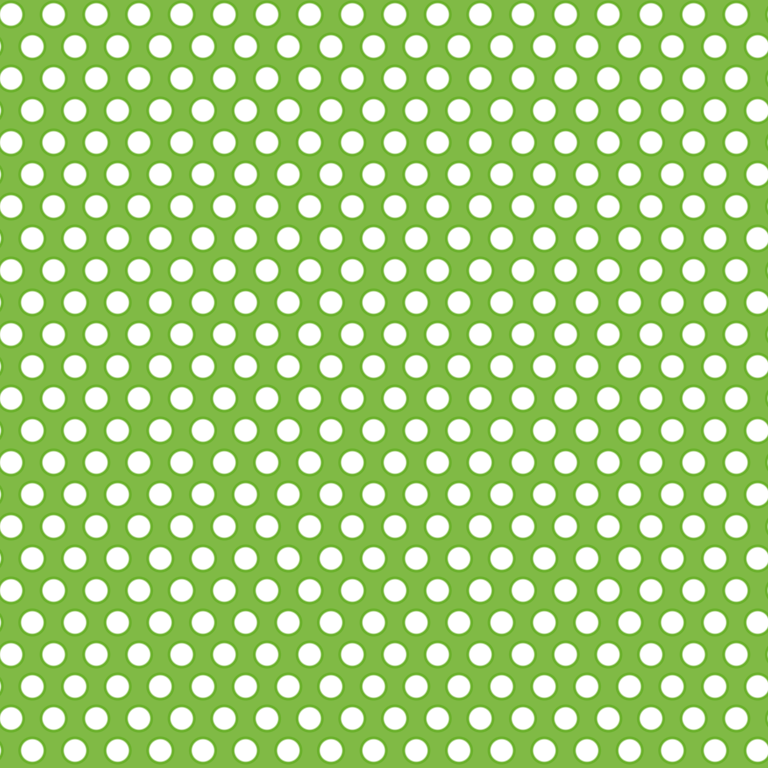
Reproduce this pattern procedurally as a three.js fragment shader.

```glsl
varying vec2 vUv;

// Distance to the nearest dot centre, in canvas units
float dotDistance(vec2 uv) {
  vec2 grid = vec2(18.0, 24.0);
  vec2 p = uv * grid - vec2(0.258, 0.047);
  p.x += 0.5 * mod(floor(p.y), 2.0); // every other row is staggered
  return length((fract(p) - 0.5) / grid);
}

void main() {
  vec3 green = vec3(0.50, 0.73, 0.27);
  vec3 darkGreen = vec3(0.41, 0.69, 0.16);
  float d = dotDistance(vUv);

  // Thin dark rim fading into the ground, then the soft-edged white dot
  vec3 color = mix(darkGreen, green, smoothstep(0.0172, 0.0193, d));
  color = mix(vec3(1.0), color, smoothstep(0.0132, 0.0162, d));

  gl_FragColor = vec4(color, 1.0);
}
```
